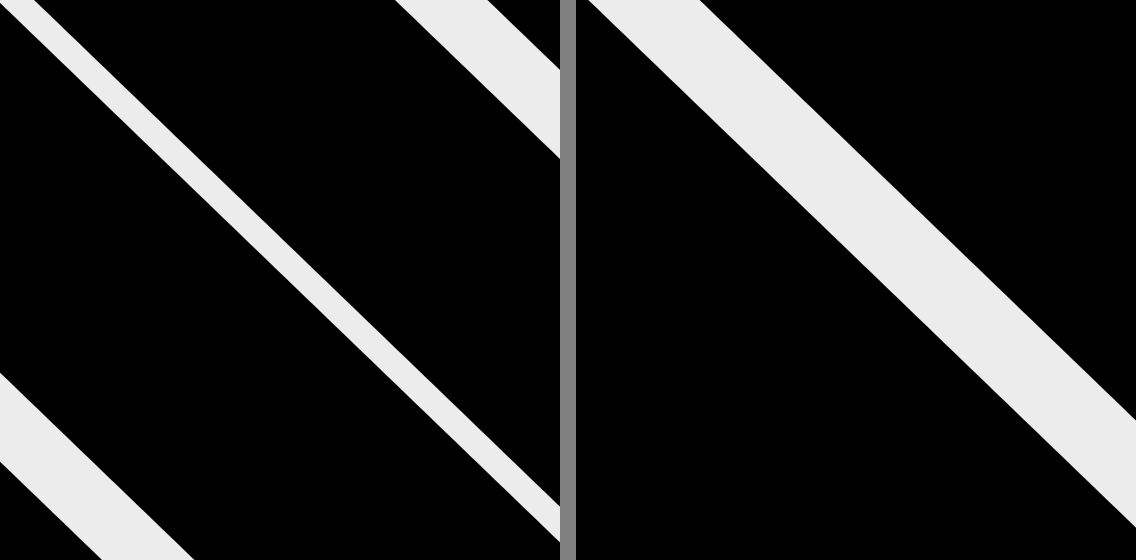
Left: the whole. Right: its middle third, enlarged.
Write a WebGL 2 fragment shader that draws this pattern.

```glsl
#version 300 es
precision highp float;
// Alternating broad and narrow pale diagonal stripes on black.

#define SLOPE 0.9635         // fall per unit across
#define PERIOD 1.504         // vertical spacing of the broad stripes
#define BROAD_CENTER 0.7449  // depth below the top left corner
#define BROAD_WIDTH 0.159    // vertical thickness
#define NARROW_CENTER -0.0268
#define NARROW_WIDTH 0.0638

uniform vec2 u_resolution;
out vec4 fragColor;

const vec3 BACKGROUND = vec3(0.0);
const vec3 STRIPE = vec3(0.925);

// Coverage of a repeating band, antialiased over one pixel.
float band(float depth, float center, float width, float pixel) {
    float offset = depth - center;
    float dist = abs(offset - PERIOD * round(offset / PERIOD)) - 0.5 * width;
    return clamp(0.5 - dist / pixel, 0.0, 1.0);
}

void main() {
    vec2 uv = gl_FragCoord.xy / u_resolution;

    // Depth below the diagonal through the top left corner.
    float depth = 1.0 - uv.y - SLOPE * uv.x;
    float pixel = length(vec2(SLOPE, 1.0) / u_resolution);

    float broad = band(depth, BROAD_CENTER, BROAD_WIDTH, pixel);
    float narrow = band(depth, NARROW_CENTER, NARROW_WIDTH, pixel);

    fragColor = vec4(mix(BACKGROUND, STRIPE, max(broad, narrow)), 1.0);
}
```
